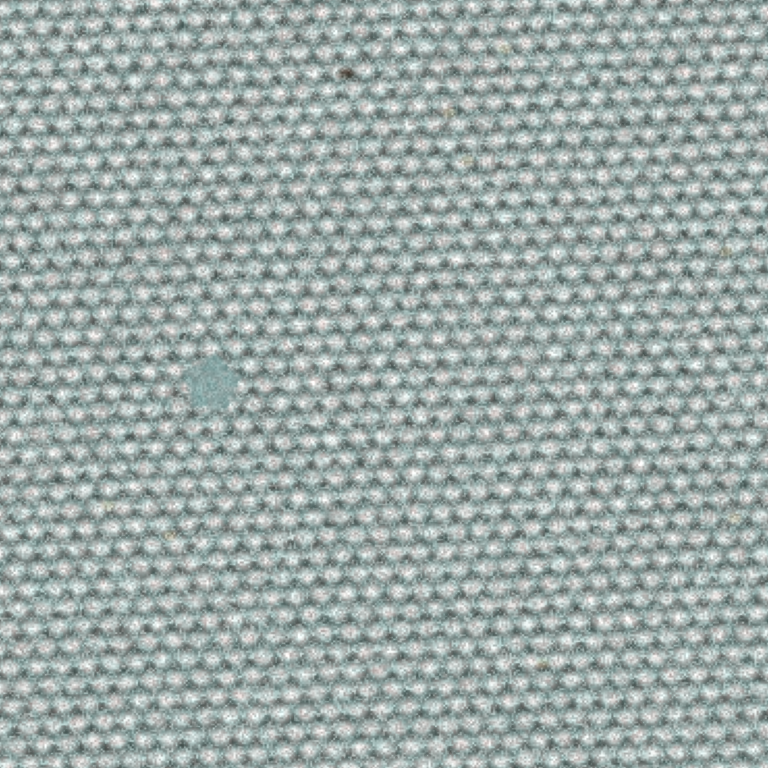
Reproduce this texture procedurally as a WebGL 2 fragment shader.

```glsl
#version 300 es
precision highp float;
// Pale teal canvas weave: staggered off-white thread bumps, dark seams, grain and small flaws.
uniform vec2 u_resolution;
out vec4 outColor;

// Weave layout, in repeats per canvas
const vec2 REPEATS = vec2(30.2, 39.6);
const float ROW_SLOPE = 0.048;     // rows rise to the right
const float COLUMN_LEAN = 0.088;   // columns lean left going up
const vec2 PHASE = vec2(0.756, 0.40);
const float THREAD_WOBBLE = 0.001;

// Thread shapes, in cell units
const vec2 BUMP_SIZE = vec2(0.285, 0.30);
const vec2 GAP_SIZE = vec2(0.25, 0.21);
const float GAP_DROP = 0.27;
const float JITTER = 0.10;
const float RAGGEDNESS = 0.9;
const float SEAM_SHADE = 0.75;

// Grain, in cells per canvas
const float GRAIN_SCALE = 370.0;
const float GRAIN_STRENGTH = 0.44;
const float MOTTLE_STRENGTH = 0.012;

// Flaws
const vec2 PATCH_CENTER = vec2(0.276, 0.500);
const float PATCH_RADIUS = 0.032;
const vec2 SPECK_CENTER = vec2(0.450, 0.904);
const float FLECK_GRID = 11.0;
const float FLECK_CHANCE = 0.08;

const vec3 TEAL = vec3(0.635, 0.715, 0.705);
const vec3 TEAL_SHADE = vec3(0.50, 0.565, 0.555);
const vec3 GAP_DARK = vec3(0.375, 0.42, 0.41);
const vec3 BUMP_COOL = vec3(0.83, 0.875, 0.87);
const vec3 BUMP_WARM = vec3(0.86, 0.83, 0.82);
const vec3 PATCH_TEAL = vec3(0.54, 0.645, 0.64);
const vec3 SPECK_BROWN = vec3(0.33, 0.30, 0.26);
const vec3 FLECK_OCHRE = vec3(0.75, 0.73, 0.61);

float hash(vec2 p) {
  vec3 q = fract(vec3(p.xyx) * 0.1031);
  q += dot(q, q.yzx + 33.33);
  return fract((q.x + q.y) * q.z);
}

vec2 hash2(vec2 p) {
  return vec2(hash(p + 17.3), hash(p + 71.9));
}

float noise(vec2 p) {
  vec2 i = floor(p), f = fract(p);
  f = f * f * (3.0 - 2.0 * f);
  return mix(mix(hash(i), hash(i + vec2(1, 0)), f.x),
             mix(hash(i + vec2(0, 1)), hash(i + vec2(1, 1)), f.x), f.y);
}

// 1 inside an ellipse, fading softly to 0 around its rim
float softBlob(vec2 offset, vec2 size, float softness) {
  return 1.0 - smoothstep(1.0 - softness, 1.0 + softness, length(offset / size));
}

// Distance to a regular pentagon
float pentagon(vec2 p, float radius) {
  float sector = 6.2831853 / 5.0;
  float angle = atan(p.y, p.x) + 0.4;
  return cos(floor(0.5 + angle / sector) * sector - angle) * length(p) - radius;
}

vec3 weave(vec2 p, float grain) {
  vec2 wobble = vec2(noise(p * 23.0), noise(p * 23.0 + 41.0)) - 0.5;
  p += wobble * 2.0 * THREAD_WOBBLE;
  vec2 grid = vec2(p.x + COLUMN_LEAN * p.y, p.y - ROW_SLOPE * p.x) * REPEATS + PHASE;

  // Gather bumps and gaps from this row and its neighbours
  float bump = 0.0, gap = 0.0;
  for (int i = -1; i <= 1; i++) {
    float row = floor(grid.y) + float(i);
    float x = grid.x + 0.5 * mod(row + 1.0, 2.0);   // every second row is staggered
    float y = grid.y - row - 0.5;
    vec2 cell = vec2(floor(x), row);
    vec2 bumpOffset = vec2(x - cell.x - 0.5, y) + (hash2(cell + 9.0) - 0.5) * JITTER;
    bumpOffset *= 1.0 + RAGGEDNESS * grain;
    bump = max(bump, softBlob(bumpOffset, BUMP_SIZE, 0.75) * mix(0.82, 1.0, hash(cell + 3.0)));

    vec2 gapId = vec2(floor(x + 0.5), row);
    vec2 gapOffset = vec2(x - gapId.x, y + GAP_DROP) + (hash2(gapId) - 0.5) * JITTER;
    gapOffset *= 1.0 + RAGGEDNESS * grain;
    gap = max(gap, softBlob(gapOffset, GAP_SIZE, 0.8) * mix(0.6, 1.0, hash(gapId + 5.0)));
  }

  // Crossing threads, shaded along the seams between rows
  float seam = 0.5 + 0.5 * cos(6.2831853 * grid.y);
  vec3 color = mix(TEAL, TEAL_SHADE, SEAM_SHADE * seam + 0.25 * noise(p * 75.0));
  color = mix(color, GAP_DARK, gap);
  return mix(color, mix(BUMP_COOL, BUMP_WARM, noise(p * 95.0)), bump);
}

void main() {
  vec2 p = gl_FragCoord.xy / u_resolution;
  float grain = 0.7 * noise(p * GRAIN_SCALE) + 0.3 * noise(p * GRAIN_SCALE * 0.47 + 9.0) - 0.5;

  // Smooth patch hiding the weave
  float edge = pentagon(p - PATCH_CENTER, PATCH_RADIUS) + 0.005 * grain;
  float patchMask = 1.0 - smoothstep(-0.005, 0.005, edge);
  vec3 color = mix(weave(p, grain), PATCH_TEAL, 0.96 * patchMask);

  // Sparse ochre flecks and one brown speck
  vec2 fleckCell = floor(p * FLECK_GRID);
  vec2 fleckOffset = fract(p * FLECK_GRID) - mix(vec2(0.2), vec2(0.8), hash2(fleckCell));
  float fleck = softBlob(fleckOffset, vec2(0.09, 0.07), 0.6) * step(hash(fleckCell + 2.0), FLECK_CHANCE);
  color = mix(color, FLECK_OCHRE, 0.5 * fleck);
  color = mix(color, SPECK_BROWN, 0.8 * softBlob(p - SPECK_CENTER, vec2(0.010, 0.007), 0.6));

  // Broad mottling and fibre grain with a slight colour shift
  color += MOTTLE_STRENGTH * (noise(p * 7.0) - 0.5);
  color += GRAIN_STRENGTH * grain * mix(1.0, 0.5, patchMask);
  color.r += 0.07 * (noise(p * 150.0 + 60.0) - 0.5);
  outColor = vec4(clamp(color, 0.0, 1.0), 1.0);
}
```
